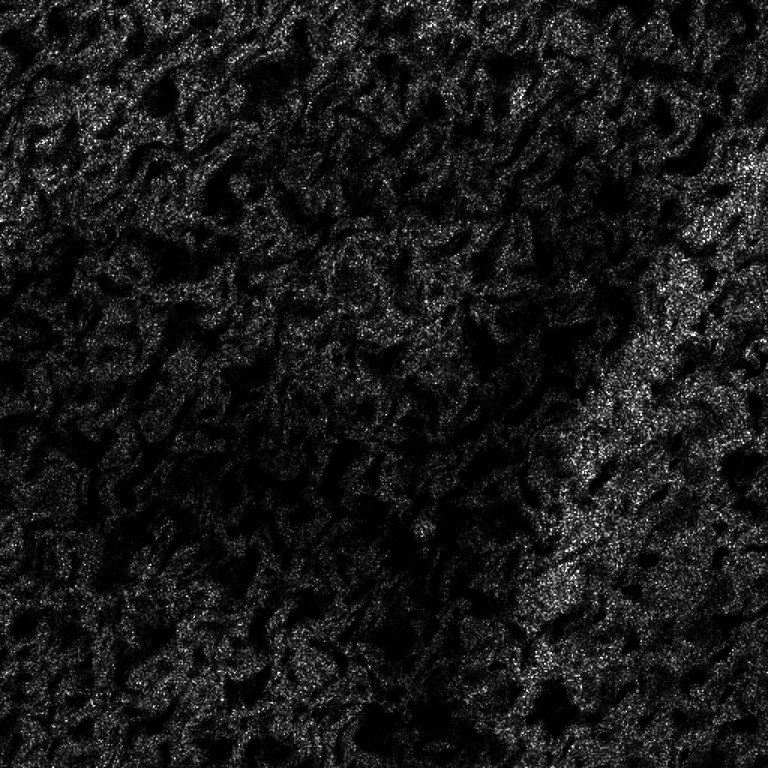
Reproduce this texture procedurally as a three.js fragment shader.

```glsl
// Dark speckled fibrous tissue with a bright porous band rising at the right.
varying vec2 vUv;

const float GRAINS = 512.0;       // speckle grains across the canvas
const float LEVEL = 0.122;        // middle glow of the tissue
const float MAX_GLOW = 0.44;      // glow at which clumps saturate
const float BLACK_CUT = 0.014;    // signal lost to black
const float GRAIN_CONTRAST = 0.87;
const float CLUMP_CONTRAST = 4.6;
const float FIBRE_ANGLE = 0.92;
const vec2 FIBRE_SCALE = vec2(19.0, 29.0);
const float PORE_DARKNESS = 0.93;
const float FLECK_GAIN = 2.5;
const vec2 VALLEY_CENTRE = vec2(0.33, 0.41);
const vec2 STREAK_START = vec2(-0.02, 0.71);
const vec2 STREAK_END = vec2(0.14, 0.87);

float hash(vec2 p) {
  vec3 q = fract(vec3(p.xyx) * 0.1031);
  q += dot(q, q.yzx + 33.33);
  return fract((q.x + q.y) * q.z);
}

float cornerSlope(vec2 cell, vec2 offset) {
  float a = 6.28318 * hash(cell);
  return dot(vec2(cos(a), sin(a)), offset);
}

float gradientNoise(vec2 p) {
  vec2 i = floor(p), f = fract(p);
  vec2 u = f * f * f * (f * (f * 6.0 - 15.0) + 10.0);
  vec2 e = vec2(1.0, 0.0);
  return mix(mix(cornerSlope(i, f), cornerSlope(i + e, f - e), u.x),
             mix(cornerSlope(i + e.yx, f - e.yx), cornerSlope(i + 1.0, f - 1.0), u.x), u.y);
}

mat2 rotation(float a) {
  return mat2(cos(a), -sin(a), sin(a), cos(a));
}

float bell(float x) {
  return exp(-x * x);
}

float segmentDistance(vec2 p, vec2 a, vec2 b) {
  vec2 d = b - a;
  return length(p - a - d * clamp(dot(p - a, d) / dot(d, d), 0.0, 1.0));
}

// Signed horizontal distance from the curved ridge of the band.
float ridgeOffset(vec2 p) {
  return p.x - 0.69 - 0.48 * p.y * p.y + 0.025 * gradientNoise(p * 9.0);
}

// Broad light and dark regions.
float regions(vec2 p, float ridge) {
  float field = 0.7 + 0.7 * gradientNoise(p * 4.0 + 7.3);
  field += 0.4 * smoothstep(0.72, 1.0, p.y) * (1.0 - smoothstep(0.55, 0.8, p.x));
  field += 1.3 * bell(segmentDistance(p, STREAK_START, STREAK_END) / 0.035);
  field *= 1.0 - 0.68 * bell(length((p - VALLEY_CENTRE) * vec2(3.6, 6.0)));
  field *= 1.0 - 0.65 * bell((ridge + 0.14) / 0.09) * (1.0 - smoothstep(0.65, 0.95, p.y));
  float band = 0.65 + 1.0 * exp(-max(ridge, 0.0) * 7.0);
  band += 1.5 * bell((ridge - 0.01) / 0.03) * smoothstep(0.08, 0.3, p.y);
  band += 0.5 * smoothstep(0.2, 0.45, p.y);
  return mix(max(field, 0.1), band, smoothstep(-0.06, 0.005, ridge));
}

// Clumps and thin looping strands drawn out along the fibre direction.
float fibres(vec2 p) {
  vec2 warp = vec2(gradientNoise(p * 15.0), gradientNoise(p * 15.0 + 31.7));
  vec2 q = rotation(FIBRE_ANGLE) * (p + 0.03 * warp) * FIBRE_SCALE;
  float sum = 0.0, weight = 0.75;
  for (int i = 0; i < 3; i++) {
    float n = gradientNoise(q + 17.0 * float(i));
    sum += weight * (0.75 * n + 0.9 * (0.19 - abs(n)));
    q = rotation(0.35) * q * 1.8;
    weight *= 0.8;
  }
  return sum;
}

// Randomly placed irregular blobs, one chance per grid cell.
float scatter(vec2 p, float cells, float chance, float radius) {
  vec2 q = p * cells + 0.35 * vec2(gradientNoise(p * 42.0), gradientNoise(p * 42.0 + 9.1));
  vec2 home = floor(q);
  float mask = 0.0;
  for (int y = -1; y <= 1; y++) {
    for (int x = -1; x <= 1; x++) {
      vec2 cell = home + vec2(x, y);
      vec2 centre = cell + 0.15 + 0.7 * vec2(hash(cell + 3.7), hash(cell + 71.3));
      vec2 d = rotation(FIBRE_ANGLE) * (q - centre) * vec2(0.75, 1.25);
      float r = radius * (0.55 + 0.7 * hash(cell + 19.9));
      float blob = 1.0 - smoothstep(0.65 * r, 1.25 * r, length(d));
      mask = max(mask, blob * step(hash(cell + cells), chance));
    }
  }
  return mask;
}

float grain(vec2 cell) {
  return mix(1.0, -log(max(hash(cell + 113.0), 0.0005)), GRAIN_CONTRAST);
}

// Exponentially distributed speckle, smoothed between grain centres.
float speckle(vec2 p) {
  vec2 q = p * GRAINS - 0.5;
  vec2 i = floor(q), u = smoothstep(0.0, 1.0, fract(q));
  vec2 e = vec2(1.0, 0.0);
  return mix(mix(grain(i), grain(i + e), u.x),
             mix(grain(i + e.yx), grain(i + 1.0), u.x), u.y);
}

void main() {
  float ridge = ridgeOffset(vUv);
  float inBand = smoothstep(-0.03, 0.03, ridge);
  float clumps = exp(CLUMP_CONTRAST * mix(1.0, 0.72, inBand) * fibres(vUv));
  float glow = LEVEL * regions(vUv, ridge) * clumps;

  float pores = max(scatter(vUv, 24.0, mix(0.03, 0.35, inBand), 0.28),
                    scatter(vUv, 9.0, mix(0.03, 0.2, inBand), 0.22));
  glow *= 1.0 - PORE_DARKNESS * pores;
  glow *= 1.0 + FLECK_GAIN * scatter(vUv, 17.0, 0.05, 0.16);
  glow = MAX_GLOW * (1.0 - exp(-glow / MAX_GLOW));

  float light = max(glow * speckle(vUv) - BLACK_CUT, 0.0);
  gl_FragColor = vec4(vec3(min(light, 1.0)), 1.0);
}
```
